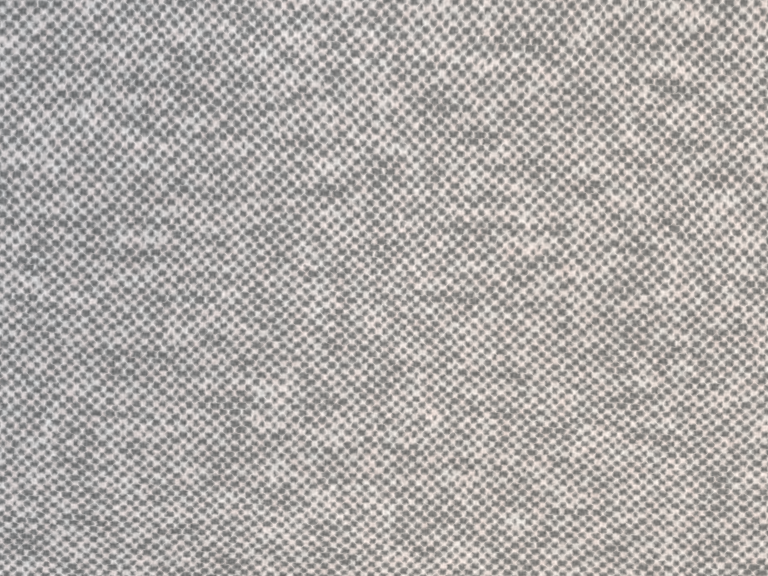
This texture is drawn by a WebGL 1 fragment shader. Its source:

```glsl
precision highp float;
// Woven upholstery cloth: staggered rows of dark yarn blocks on a pale ground.
// Each block is a soft rounded box, resized by streaky gradient noise; fibre
// grain, pale yarn tints and a cool-to-warm light are laid over the weave.

uniform vec2 u_resolution;

const float COLUMNS = 58.0;        // dark blocks across one row
const float ROWS = 92.0;           // rows of blocks, two per repeat
const float ROW_DROP = 6.0;        // rows the weave falls from left to right
const float COLUMN_LEAN = 1.2;     // columns the weave leans from bottom to top
const float PERSPECTIVE = 0.12;    // rows pack closer toward the bottom
const float CELL_WIDTH = 2.13;     // block spacing, in row heights
const vec2 BLOCK_HALF = vec2(0.56, 0.49);
const float CORNER = 0.25;
const float EDGE = 0.4;            // softness of block edges
const float JITTER = 0.2;
const float STREAK_WEAR = 0.36;    // streaks that merge or thin the blocks
const float BLOCK_WEAR = 0.3;      // size change from block to block
const float GRAIN = 0.15;
const float YARN_CONTRAST = 0.07;

const vec3 DARK_YARN = vec3(0.472, 0.474, 0.468);
const vec3 PALE_YARN = vec3(0.895, 0.872, 0.855);
const vec3 COOL_LIGHT = vec3(0.97, 0.985, 1.01);
const vec3 WARM_LIGHT = vec3(1.01, 0.997, 0.985);
const vec3 PINK_TINT = vec3(0.014, -0.006, -0.008);

float hash(vec2 p) {
  vec3 q = fract(vec3(p.xyx) * 0.1031);
  q += dot(q, q.yzx + 33.33);
  return fract((q.x + q.y) * q.z);
}

vec2 gradient(vec2 p) {
  float angle = 6.2832 * hash(p);
  return vec2(cos(angle), sin(angle));
}

// Gradient noise, roughly -0.7 to 0.7
float noise(vec2 p) {
  vec2 i = floor(p);
  vec2 f = p - i;
  vec2 u = f * f * f * (f * (f * 6.0 - 15.0) + 10.0);
  float a = dot(gradient(i), f);
  float b = dot(gradient(i + vec2(1.0, 0.0)), f - vec2(1.0, 0.0));
  float c = dot(gradient(i + vec2(0.0, 1.0)), f - vec2(0.0, 1.0));
  float d = dot(gradient(i + 1.0), f - 1.0);
  return mix(mix(a, b, u.x), mix(c, d, u.x), u.y);
}

float roundedBox(vec2 p, vec2 halfSize, float radius) {
  vec2 q = abs(p) - halfSize + radius;
  return length(max(q, 0.0)) + min(max(q.x, q.y), 0.0) - radius;
}

// Coverage by dark blocks; p counts columns in x and rows in y
float darkBlocks(vec2 p, float edge) {
  float cover = 0.0;
  for (int j = -1; j <= 1; j++) {
    float row = floor(p.y) + float(j);
    float x = p.x + 0.5 * mod(row, 2.0);
    for (int i = -1; i <= 1; i++) {
      float column = floor(x) + float(i);
      vec2 cell = vec2(column, row) + 200.0;
      vec2 offset = vec2(hash(cell), hash(cell + 71.0)) - 0.5;
      vec2 local = vec2((x - column - 0.5) * CELL_WIDTH, p.y - row - 0.5);
      float wear = STREAK_WEAR * noise(cell * vec2(0.27, 0.43))
                 + BLOCK_WEAR * (hash(cell + 37.0) - 0.5);
      vec2 halfSize = BLOCK_HALF + vec2(wear, wear * 0.3);
      float d = roundedBox(local - JITTER * offset, halfSize, CORNER);
      cover = max(cover, 1.0 - smoothstep(-edge, edge, d));
    }
  }
  return cover;
}

void main() {
  vec2 uv = gl_FragCoord.xy / u_resolution;

  // Slightly tilted, sagging cloth
  vec2 cloth = uv;
  cloth.y += PERSPECTIVE * uv.y * (1.0 - uv.y);
  cloth *= vec2(COLUMNS, ROWS);
  cloth += vec2(-COLUMN_LEAN * uv.y, ROW_DROP * uv.x);
  cloth += vec2(0.5, 1.2) * vec2(noise(uv * 4.0), noise(uv * 3.0 + 17.0));

  // Weave, with ragged fibre edges
  vec2 frayed = cloth + vec2(0.13, 0.27) * vec2(noise(cloth * vec2(3.1, 1.5)),
                                                noise(cloth * vec2(2.7, 1.3) + 50.0));
  float edge = max(EDGE, 0.7 * ROWS / u_resolution.y);
  float dark = darkBlocks(frayed, edge);

  // Pale yarns vary in brightness and blush
  float yarn = noise(cloth * vec2(1.3, 0.7) + 90.0);
  float blush = noise(cloth * vec2(0.7, 0.4) + 140.0);
  vec3 pale = PALE_YARN + YARN_CONTRAST * yarn + PINK_TINT * (0.3 + 2.0 * blush);
  vec3 color = mix(pale, DARK_YARN, dark);

  // Fibre grain: fine threads and flecks
  float threads = noise(cloth * vec2(5.3, 1.1) + 30.0);
  float flecks = noise(cloth * vec2(3.7, 2.3) + 230.0);
  color += GRAIN * (0.5 * threads + 0.5 * flecks);

  // Faint cloudy bands and side light
  float bands = noise(vec2(3.0 * uv.x, 11.0 * uv.y + 0.8 * uv.x) + 8.0);
  float warmth = smoothstep(-0.1, 0.8, uv.x + 0.25 * (0.5 - uv.y));
  color *= mix(COOL_LIGHT, WARM_LIGHT, warmth);
  color *= 0.965 + 0.05 * smoothstep(0.0, 0.6, uv.x) + 0.035 * bands;

  gl_FragColor = vec4(clamp(color, 0.0, 1.0), 1.0);
}
```
